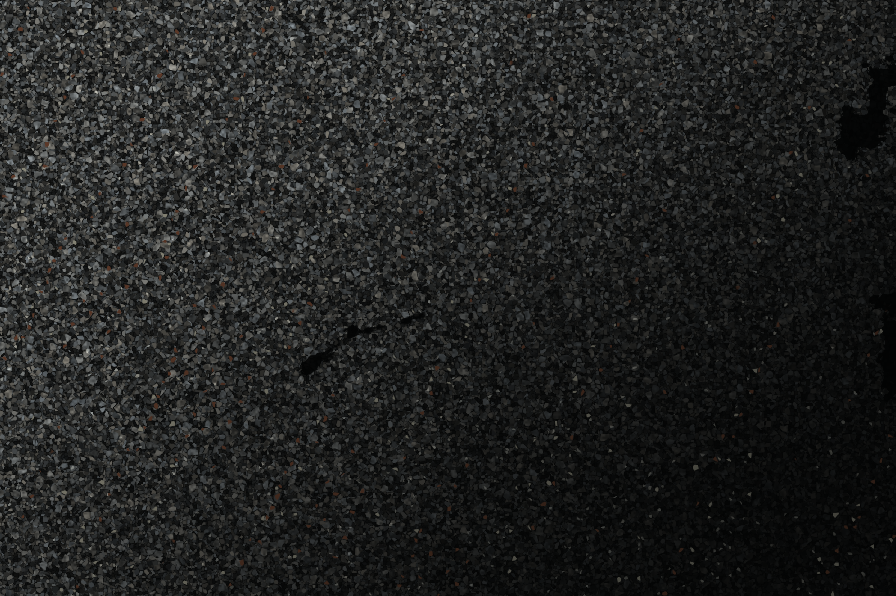
Write a WebGL 2 fragment shader that draws this texture.

```glsl
#version 300 es
precision highp float;
// Dark asphalt under light falling off from upper left to lower right.
// Three sizes of cellular stones are layered over dark gaps, then scattered
// with pale and rusty chips and broken by a few ragged black hollows.
uniform vec2 u_resolution;
out vec4 fragColor;

float hash(vec2 p) {
  return fract(sin(dot(p, vec2(127.1, 311.7))) * 43758.5453);
}

float valueNoise(vec2 p) {
  vec2 i = floor(p), f = fract(p);
  f = f * f * (3.0 - 2.0 * f);
  return mix(mix(hash(i), hash(i + vec2(1, 0)), f.x),
             mix(hash(i + vec2(0, 1)), hash(i + vec2(1, 1)), f.x), f.y);
}

float fbm(vec2 p) {
  float sum = 0.0, amp = 0.5;
  for (int i = 0; i < 4; i++) {
    sum += amp * valueNoise(p);
    p = p * 2.03 + 17.3;
    amp *= 0.5;
  }
  return sum;
}

// Cellular stones: x is the distance margin to the next stone, yz the cell id.
vec3 stones(vec2 p) {
  vec2 base = floor(p), id = base;
  float nearest = 9.0, second = 9.0;
  for (int y = -1; y <= 1; y++) {
    for (int x = -1; x <= 1; x++) {
      vec2 cell = base + vec2(x, y);
      vec2 center = cell + 0.1 + 0.8 * vec2(hash(cell), hash(cell + 41.7));
      float d = length(p - center);
      if (d < nearest) {
        second = nearest;
        nearest = d;
        id = cell;
      } else {
        second = min(second, d);
      }
    }
  }
  return vec3(second - nearest, id);
}

// Coverage of a stone, softened by more than one pixel at its rim.
float stoneMask(float margin, float gap, float scale) {
  float soft = 1.2 * scale / u_resolution.y;
  return smoothstep(gap - soft * 0.6, gap + soft, margin);
}

// Slight blue or tan cast of a stone.
vec3 stoneTint(vec2 id) {
  return mix(vec3(0.94, 1.0, 1.04), vec3(1.05, 1.01, 0.93), hash(id + 7.9));
}

float segment(vec2 p, vec2 a, vec2 b) {
  vec2 ab = b - a;
  return length(p - a - ab * clamp(dot(p - a, ab) / dot(ab, ab), 0.0, 1.0));
}

void main() {
  vec2 uv = gl_FragCoord.xy / u_resolution;
  vec2 p = gl_FragCoord.xy / u_resolution.y;
  float pixel = 1.0 / u_resolution.y;

  // Light falloff with faint broad mottling
  float slope = 0.85 * uv.x - 0.7 * uv.y + 0.12 * (fbm(p * 5.0) - 0.47);
  float light = 0.045 + 0.385 * pow(smoothstep(0.8, -0.5, slope), 1.25);

  // Fine grit with dim joints
  vec2 bent = p + 0.004 * vec2(valueNoise(p * 130.0), valueNoise(p * 130.0 + 50.0));
  vec3 grit = stones(bent * 200.0);
  float tone = 0.14 + 0.95 * pow(hash(grit.yz + 3.1), 1.6);
  vec3 color = light * tone * stoneTint(grit.yz);
  color *= mix(0.35, 1.0, stoneMask(grit.x, 0.06, 200.0));

  // Medium stones
  vec3 medium = stones(bent * 132.0 + 13.0);
  float mask = stoneMask(medium.x, 0.14, 132.0) * step(0.55, hash(medium.yz + 9.3));
  tone = 0.28 + 0.95 * pow(hash(medium.yz + 5.7), 1.6);
  color = mix(color, light * tone * stoneTint(medium.yz), mask);

  // Coarse stones with a rough face
  vec3 coarse = stones(bent * 84.0 + 29.0);
  mask = stoneMask(coarse.x, 0.2, 84.0) * step(0.8, hash(coarse.yz + 2.3));
  tone = (0.5 + 0.65 * hash(coarse.yz + 6.1)) * (0.65 + 0.7 * valueNoise(p * 230.0));
  color = mix(color, light * tone * stoneTint(coarse.yz), mask);

  // Bright grit, pale chips and rare rusty chips
  float glint = step(0.98, hash(grit.yz + 21.0)) * stoneMask(grit.x, 0.1, 200.0);
  color += glint * (0.14 + 0.25 * light) * vec3(1.0, 1.0, 0.93);
  float chip = hash(medium.yz + 33.0);
  mask = stoneMask(medium.x, 0.22, 132.0);
  color = mix(color, (0.22 + 0.7 * light) * vec3(1.0, 0.98, 0.87), mask * step(0.991, chip));
  color = mix(color, (0.12 + 0.4 * light) * vec3(1.2, 0.72, 0.5), mask * step(chip, 0.001));
  color = mix(color, vec3(0.75, 0.74, 0.67), mask * step(0.999, chip));

  // Ragged hollows and a thin crack, broken up by the grit
  float ragged = 0.1 * (fbm(p * 38.0) - 0.47) + 0.012 * (hash(medium.yz) - 0.5);
  float hollow = segment(p, vec2(0.51, 0.38), vec2(0.59, 0.44)) - 0.005 + 0.5 * ragged;
  hollow = min(hollow, segment(p, vec2(0.59, 0.44), vec2(0.71, 0.47)) + 0.001 + 0.3 * ragged);
  hollow = min(hollow, segment(p, vec2(1.43, 0.77), vec2(1.5, 0.89)) - 0.022 + ragged);
  hollow = min(hollow, segment(p, vec2(1.48, 0.48), vec2(1.5, 0.36)) - 0.016 + ragged);
  color *= mix(0.08, 1.0, smoothstep(-pixel, 2.0 * pixel, hollow));

  fragColor = vec4(color + vec3(0.008, 0.011, 0.011), 1.0);
}
```
